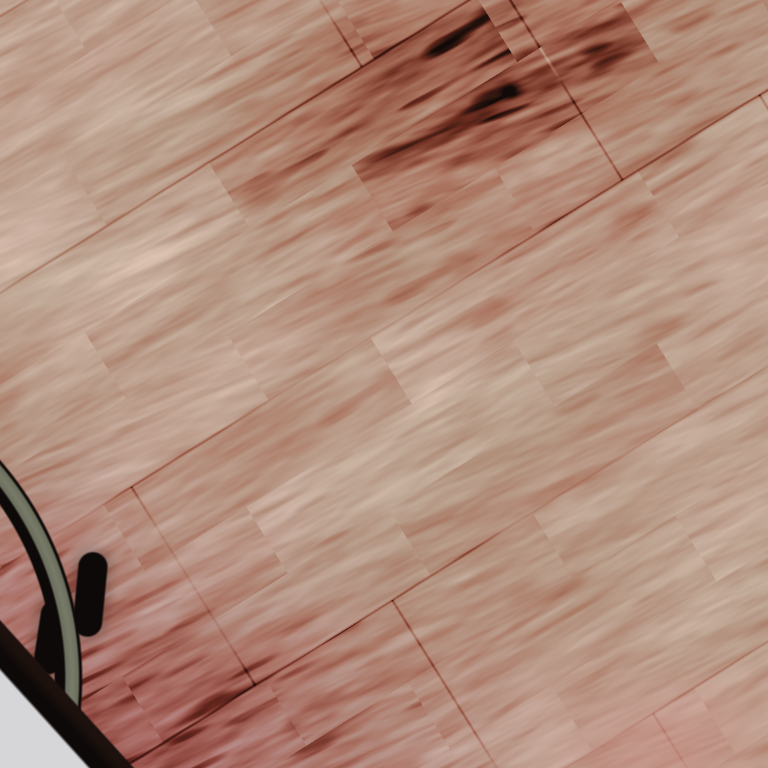
This texture is drawn by a WebGL 1 fragment shader. Its source:

```glsl
precision highp float;
// Diagonal three-strip wooden floor with red-brown stains, a cable and a dark rim in the lower left corner.

uniform vec2 u_resolution;

#define ANGLE 0.558         // direction of the boards, radians
#define BOARD_WIDTH 0.305
#define BOARD_LENGTH 0.964
#define BOARD_STAGGER 0.21  // shift of the end joints per board
#define BLOCK_LENGTH 0.41
#define BLOCK_STAGGER 0.254 // shift of the block joints per strip
#define SEAM_WIDTH 0.0016
#define GRAIN 0.72          // contrast of the grain
#define BLOCK_TONE 0.13     // tone difference between blocks
#define STAIN 0.46          // strength of the upper stain

float hash(vec2 p) {
  return fract(sin(dot(p, vec2(127.1, 311.7))) * 43758.5453);
}

float noise(vec2 p) {
  vec2 i = floor(p), f = fract(p);
  f = f * f * (3.0 - 2.0 * f);
  return mix(mix(hash(i), hash(i + vec2(1.0, 0.0)), f.x),
             mix(hash(i + vec2(0.0, 1.0)), hash(i + vec2(1.0, 1.0)), f.x), f.y);
}

// Soft elliptical spot
float blob(vec2 p, vec2 center, vec2 radius) {
  vec2 d = (p - center) / radius;
  return exp(-dot(d, d));
}

float capsule(vec2 p, vec2 a, vec2 b, float radius) {
  vec2 ab = b - a;
  float t = clamp(dot(p - a, ab) / dot(ab, ab), 0.0, 1.0);
  return length(p - a - ab * t) - radius;
}

// Coverage of the inside of a signed distance
float fill(float d, float blur) {
  return 1.0 - smoothstep(-blur, blur, d);
}

// Wood colours from pale to almost black, one step per 0.25
vec3 woodRamp(float tone) {
  float t = tone * 4.0;
  vec3 c = mix(vec3(0.78, 0.67, 0.61), vec3(0.72, 0.58, 0.51), clamp(t, 0.0, 1.0));
  c = mix(c, vec3(0.68, 0.47, 0.39), clamp(t - 1.0, 0.0, 1.0));
  c = mix(c, vec3(0.59, 0.33, 0.26), clamp(t - 2.0, 0.0, 1.0));
  c = mix(c, vec3(0.42, 0.17, 0.12), clamp(t - 3.0, 0.0, 1.0));
  c = mix(c, vec3(0.07, 0.04, 0.03), clamp((t - 4.0) * 0.6, 0.0, 1.0));
  return c + 0.35 * clamp(-tone, 0.0, 0.25);
}

vec3 wood(vec2 uv, float px) {
  // x runs along the boards, y across them
  float c = cos(ANGLE), s = sin(ANGLE);
  vec2 q = vec2(c * uv.x + s * uv.y, c * uv.y - s * uv.x);

  // Boards, their strips and the blocks in each strip
  float across = (q.y - 0.22) / BOARD_WIDTH;
  float row = floor(across);
  float strip = floor(across * 3.0);
  float start = 0.14 + BLOCK_STAGGER * strip;
  float blockIndex = floor((q.x - start) / BLOCK_LENGTH);
  float blockCenter = start + (blockIndex + 0.5) * BLOCK_LENGTH;
  vec2 id = vec2(strip, blockIndex);
  float blockRandom = hash(id + 17.0);

  // Stains: the upper one partly follows the blocks
  vec2 soaked = vec2(mix(q.x, blockCenter, 0.5), q.y);
  soaked += 0.06 * (noise(q * vec2(7.0, 18.0)) - 0.5);
  float upper = blob(soaked, vec2(0.99, 0.45), vec2(0.24, 0.13));
  float wash = blob(q, vec2(1.08, 0.42), vec2(0.42, 0.26));
  float lower = blob(uv, vec2(0.16, 0.0), vec2(0.36, 0.21))
              + 0.5 * blob(uv, vec2(0.0, 0.25), vec2(0.16, 0.14));
  float pale = blob(uv, vec2(0.22, 0.63), vec2(0.25, 0.16));
  float stain = STAIN * upper + 0.22 * wash + 0.5 * lower;

  // Grain: streaks slightly skewed in each block
  vec2 g = vec2(q.x, q.y + q.x * (0.02 + 0.16 * hash(id + 5.0))) + blockRandom;
  float streaks = 0.45 * noise(g * vec2(9.0, 75.0))
                + 0.35 * noise(g * vec2(20.0, 150.0) + 31.0)
                + 0.2 * noise(g * vec2(45.0, 260.0) + 57.0);
  float flecks = smoothstep(0.6, 0.92, noise(g * vec2(13.0, 95.0) + 83.0));
  float tone = 0.11 + stain - 0.13 * pale
             + GRAIN * (streaks - 0.5) * (0.8 + 1.1 * stain)
             + flecks * (0.12 + 0.65 * stain)
             + BLOCK_TONE * (blockRandom - 0.5) * (1.0 + stain)
             + 0.22 * (noise(q * vec2(4.0, 11.0) + 9.0) - 0.5);
  tone += 0.8 * blob(uv, vec2(0.664, 0.883), vec2(0.014, 0.01));

  // Seams between boards, worn away in places; end joints turn pale in the stain
  float f = fract(across);
  float e = fract((q.x - 0.129 + BOARD_STAGGER * row) / BOARD_LENGTH);
  float wear = mix(0.35, 1.0, smoothstep(0.25, 0.65, noise(q * vec2(5.0, 8.0) + 3.0)));
  float side = fill(min(f, 1.0 - f) * BOARD_WIDTH - SEAM_WIDTH, px);
  float end = fill(min(e, 1.0 - e) * BOARD_LENGTH - SEAM_WIDTH, px);
  tone += wear * (0.42 * side + end * mix(0.4, -0.5, smoothstep(0.25, 0.45, upper * STAIN)));

  // Slight changes of hue
  vec3 color = woodRamp(tone);
  color *= mix(vec3(1.0), vec3(0.97, 1.0, 0.98), noise(q * vec2(5.0, 14.0) + 40.0));
  color *= mix(vec3(1.0), vec3(1.0, 0.92, 1.06), min(lower, 1.0));
  return mix(color, vec3(0.80, 0.58, 0.55), 0.5 * blob(uv, vec2(0.86, 0.02), vec2(0.15, 0.1)));
}

void main() {
  vec2 uv = gl_FragCoord.xy / u_resolution;
  float px = 1.0 / min(u_resolution.x, u_resolution.y);
  vec3 black = vec3(0.05, 0.035, 0.03);

  // Floor, four samples for smooth block edges
  vec3 color = vec3(0.0);
  for (int i = 0; i < 4; i++) {
    vec2 corner = vec2(mod(float(i), 2.0), floor(float(i) / 2.0)) - 0.5;
    color += 0.25 * wood(uv + 0.5 * corner * px, px);
  }

  // Plug and its holder, with a soft shadow
  float plug = min(capsule(uv, vec2(0.121, 0.262), vec2(0.114, 0.19), 0.019),
                   capsule(uv, vec2(0.071, 0.2), vec2(0.062, 0.14), 0.018));
  color *= 1.0 - 0.3 * fill(plug, 0.02);
  color = mix(color, black, fill(plug, 1.5 * px));

  // Cable: an arc with a dark edge and a grey-green top
  float arc = length(uv - vec2(-0.326, 0.116)) - 0.42;
  color = mix(color, black, fill(abs(arc + 0.005) - 0.018, 1.5 * px));
  color = mix(color, vec3(0.47, 0.48, 0.41) - 6.0 * abs(arc), fill(abs(arc) - 0.009, 1.5 * px));

  // Dark rim and the light corner behind it
  float rim = dot(uv, vec2(0.74, 0.67));
  color = mix(color, black + vec3(0.06, 0.03, 0.02) * smoothstep(0.1, 0.12, rim),
              fill(rim - 0.129, 1.5 * px));
  color = mix(color, vec3(0.84, 0.84, 0.85), fill(rim - 0.086, 2.0 * px));

  gl_FragColor = vec4(color, 1.0);
}
```
